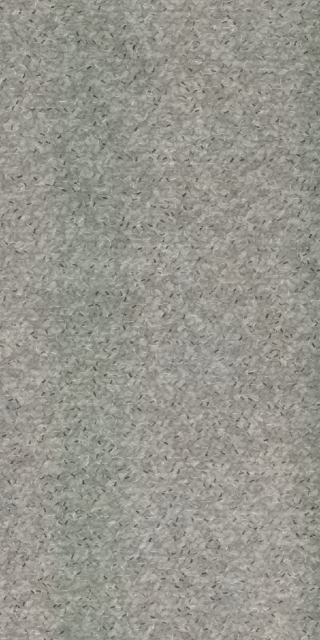
Give the GLSL for this texture, as a Shadertoy shader.

```glsl
float hash(vec2 p) {
    return fract(sin(dot(p, vec2(127.1, 311.7))) * 43758.5453);
}

float noise(vec2 p) {
    vec2 i = floor(p), f = fract(p);
    f = f * f * (3.0 - 2.0 * f);
    return mix(mix(hash(i), hash(i + vec2(1, 0)), f.x),
               mix(hash(i + vec2(0, 1)), hash(i + vec2(1, 1)), f.x), f.y);
}

// Bent strokes on a staggered lattice: x = coverage, y = random value of the top one
vec2 strokes(vec2 p, float seed, float halfLength, float halfWidth, float slant, float spread) {
    vec2 best = vec2(0.0, 0.5);
    for (int j = -1; j <= 1; j++) {
        float row = floor(p.y) + float(j);
        float shift = 0.5 * mod(row, 2.0);
        for (int i = -1; i <= 1; i++) {
            vec2 cell = vec2(floor(p.x - shift) + float(i), row);
            vec2 key = cell + seed;
            vec2 jitter = vec2(hash(key), hash(key + 17.3)) - 0.5;
            vec2 d = p - cell - vec2(shift, 0.0) - 0.5 - 0.45 * jitter;
            float side = hash(key + 5.9) < 0.62 ? 1.0 : -1.0;
            float a = side * slant + spread * (hash(key + 31.7) - 0.5);
            d = vec2(cos(a) * d.x + sin(a) * d.y, cos(a) * d.y - sin(a) * d.x);
            d.y += (hash(key + 8.1) - 0.5) * d.x * d.x;
            d.x -= clamp(d.x, -halfLength, halfLength);
            float cover = 1.0 - smoothstep(0.3 * halfWidth, 1.7 * halfWidth, length(d));
            float id = hash(key + 71.3);
            cover *= 0.6 + 0.4 * id;
            if (cover > best.x) best = vec2(cover, id);
        }
    }
    return best;
}

void mainImage(out vec4 fragColor, in vec2 fragCoord) {
    vec2 uv = fragCoord / iResolution.x;
    float height = fragCoord.y / iResolution.y;

    // Slightly wavering weave lattice
    vec2 weave = uv * vec2(43.0, 47.0);
    weave += 0.5 * vec2(noise(uv * 9.0), noise(uv * 9.0 + 40.0));
    weave.y += 0.8 * uv.x;

    // Yarn tufts, dark gaps and pale loose fibres
    vec2 tuft = strokes(weave, 3.0, 0.3, 0.32, 0.6, 0.8);
    vec2 gap = strokes(weave + vec2(0.5, 0.1), 50.0, 0.22, 0.12, 0.8, 1.1);
    vec2 fibre = strokes(weave * 1.15, 90.0, 0.36, 0.1, 0.7, 1.6);
    float tone = 0.595 + 0.08 * (tuft.x - 0.5) + 0.08 * (tuft.y - 0.5);
    tone += 0.11 * fibre.x * fibre.y;
    tone -= 0.25 * gap.x * gap.y * gap.y * (1.0 - 0.5 * fibre.x);
    tone += 0.1 * (noise(uv * vec2(150.0, 170.0)) - 0.5);

    // Soft folds and uneven light
    float fold = smoothstep(0.1, 0.22, uv.x) * (1.0 - smoothstep(0.3, 0.5, uv.x));
    float edge = smoothstep(0.88, 1.0, uv.x);
    float patches = noise(uv * 5.0) + 0.5 * noise(uv * 13.0) - 0.75;
    tone += 0.03 * (0.5 - height) + 0.035 * patches - 0.025 * fold - 0.05 * edge;

    // Warm grey wool, greener in the folds
    vec3 color = tone + vec3(0.008, 0.004, -0.025);
    color += vec3(0.012, 0.0, -0.008) * (noise(uv * 7.0 + 20.0) - 0.4);
    color += vec3(-0.012, 0.004, -0.004) * max(fold, edge);
    color += vec3(0.01, 0.0, 0.004) * (1.0 - height) * (1.0 - fold);
    fragColor = vec4(clamp(color, 0.0, 1.0), 1.0);
}
```
